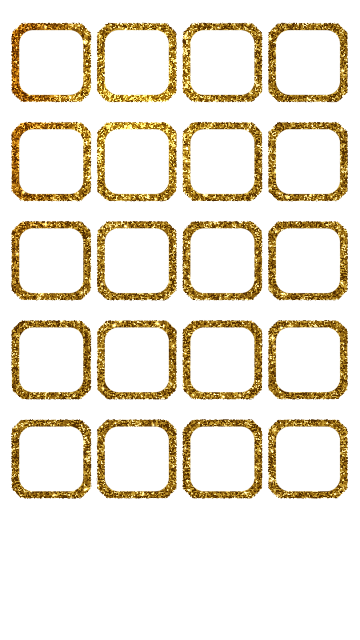
Give the GLSL for this pattern, as a Shadertoy shader.

```glsl
float hash(vec2 p) {
    return fract(sin(dot(p, vec2(127.1, 311.7))) * 43758.5453);
}

vec2 hash2(vec2 p) {
    return vec2(hash(p), hash(p + 57.3));
}

float roundBox(vec2 p, vec2 halfSize, float radius) {
    vec2 q = abs(p) - halfSize + radius;
    return length(max(q, 0.0)) + min(max(q.x, q.y), 0.0) - radius;
}

// Brightness of softly blended flakes, each with a random shade
float flakes(vec2 p) {
    vec2 cell = floor(p);
    float sum = 0.0, total = 0.0;
    for (int j = -1; j <= 1; j++)
    for (int i = -1; i <= 1; i++) {
        vec2 id = cell + vec2(i, j);
        vec2 d = p - id - hash2(id);
        float w = exp(-14.0 * dot(d, d)) + 1e-6;
        sum += w * hash(id + 19.7);
        total += w;
    }
    return sum / total;
}

// Scattered glints with a round core and a faint four-pointed star
float sparkles(vec2 p) {
    vec2 cell = floor(p);
    float light = 0.0;
    for (int j = -1; j <= 1; j++)
    for (int i = -1; i <= 1; i++) {
        vec2 id = cell + vec2(i, j);
        vec2 d = abs(p - id - hash2(id + 3.1));
        float size = mix(0.07, 0.17, pow(hash(id + 8.4), 3.0));
        float core = exp(-dot(d, d) / (size * size));
        float star = exp(-(d.x + d.y) / size - 12.0 * min(d.x, d.y));
        light += step(0.4, hash(id + 41.2)) * (core + 0.4 * star);
    }
    return light;
}

vec3 goldRamp(float v) {
    vec3 c = mix(vec3(0.30, 0.17, 0.01), vec3(0.56, 0.39, 0.07), smoothstep(0.05, 0.5, v));
    c = mix(c, vec3(0.78, 0.62, 0.20), smoothstep(0.5, 0.8, v));
    return mix(c, vec3(1.0, 0.94, 0.68), smoothstep(0.78, 1.05, v));
}

void mainImage(out vec4 fragColor, in vec2 fragCoord) {
    // Canvas width is one unit, y runs down from the top edge
    vec2 p = vec2(fragCoord.x, iResolution.y - fragCoord.y) / iResolution.x;
    float px = 1.0 / iResolution.x;

    // Four columns by five rows of frames
    vec2 pitch = vec2(0.2377, 0.2753), first = vec2(0.1424, 0.1736);
    vec2 id = clamp(round((p - first) / pitch), vec2(0.0), vec2(3.0, 4.0));
    vec2 q = p - first - id * pitch;

    // Glitter: fine flakes over coarser clumps
    float fine = flakes(p * 270.0);
    float clump = flakes(p * 75.0);
    float grain = fine + 0.3 * (clump - 0.5);

    // Frame with clipped, ragged outer corners and a clean rounded opening
    vec2 a = abs(q);
    float outer = roundBox(q, vec2(0.1098, 0.1090), 0.036);
    outer = max(outer, (a.x + a.y - 0.1918) * 0.7071);
    outer += (fine - 0.5) * 0.0025;
    float inner = roundBox(q, vec2(0.0890, 0.0900), 0.038);
    float frame = max(outer, -inner);
    float mask = smoothstep(0.75 * px, -0.75 * px, frame);

    // Bright pool near the upper left, amber along the upper left edge
    vec2 g = (p - vec2(0.38, 0.32)) / vec2(0.20, 0.24);
    float pool = exp(-dot(g, g));
    float amber = smoothstep(0.28, 0.03, p.x) * smoothstep(1.0, 0.2, p.y);
    vec3 gold = goldRamp(grain + 0.24 * pool);
    gold *= mix(vec3(1.0), vec3(1.08, 0.88, 0.45), amber);
    gold *= mix(vec3(1.0), vec3(1.1, 1.08, 0.8), pool);

    float glint = sparkles(p * 34.0) * (0.85 + 0.5 * pool);
    gold += glint * vec3(0.75, 0.75, 0.62);

    fragColor = vec4(mix(vec3(1.0), min(gold, 1.0), mask), 1.0);
}
```
